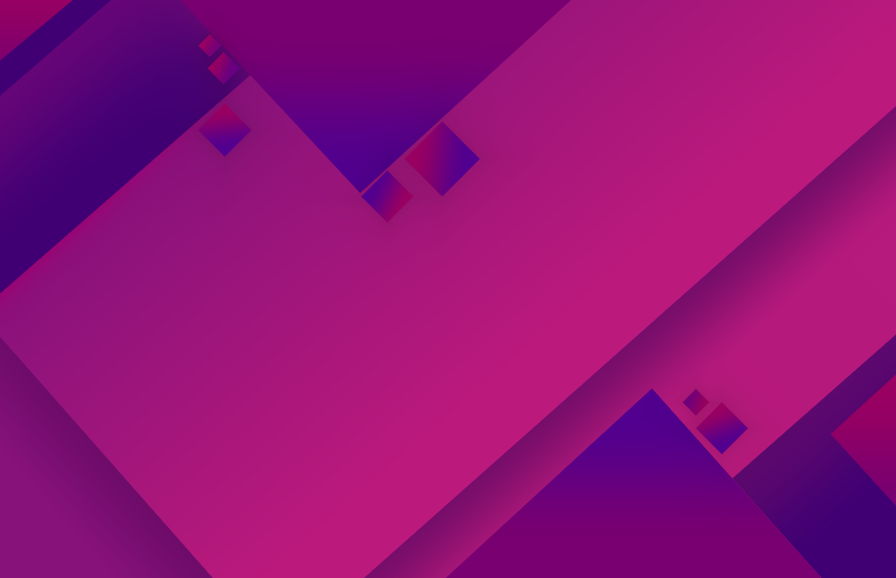
A WebGL 2 fragment shader for this background:

```glsl
#version 300 es
precision highp float;
// Overlapping diagonal paper sheets in magenta and indigo with small diamond tiles.

#define SHADOW_WIDTH 0.15
#define SHADOW_DEPTH 0.85
#define GLOW_WIDTH 0.022
#define TILE_SHADE 0.07
#define TILE_COUNT 7

uniform vec2 u_resolution;
out vec4 fragColor;

const vec3 PINK = vec3(0.735, 0.10, 0.485);
const vec3 PLUM = vec3(0.53, 0.07, 0.48);
const vec3 SHADE = vec3(0.41, 0.04, 0.40);
const vec3 PURPLE = vec3(0.47, 0.0, 0.44);
const vec3 VIOLET = vec3(0.32, 0.0, 0.56);
const vec3 INDIGO = vec3(0.25, 0.0, 0.45);
const vec3 DUSK = vec3(0.36, 0.03, 0.43);
const vec3 CRIMSON = vec3(0.60, 0.0, 0.38);

// Tiles: centre, half diagonal, direction from crimson to violet.
const vec4 TILES[TILE_COUNT] = vec4[](
    vec4(0.389, 0.775, 0.046, -1.45), vec4(0.387, 0.882, 0.028, -0.4),
    vec4(0.363, 0.921, 0.020, -0.5), vec4(0.765, 0.725, 0.065, -0.1),
    vec4(0.670, 0.660, 0.045, 2.70), vec4(1.204, 0.304, 0.023, 2.80),
    vec4(1.249, 0.259, 0.045, -1.2));

// Signed distance to the line a-b, positive on its right-hand side.
float side(vec2 p, vec2 a, vec2 b) {
    vec2 d = normalize(b - a);
    return dot(p - a, vec2(d.y, -d.x));
}

// Antialiased coverage, one pixel wide.
float fill(float d) {
    return clamp(0.5 + d * u_resolution.y, 0.0, 1.0);
}

// Sheet colour darkened beside the edge of the sheet lying above it.
vec3 shadowed(vec3 base, float d) {
    float fade = 1.0 - smoothstep(-0.02, SHADOW_WIDTH, d);
    return mix(base, SHADE, SHADOW_DEPTH * fade);
}

// Upper left panel, dark strip, corner and the notch behind the main sheet.
vec3 upperSheets(vec2 p, float notchLeft) {
    float panel = side(p, vec2(0.0, 0.834), vec2(0.192, 1.0));
    float corner = side(p, vec2(0.0, 0.895), vec2(0.126, 1.0));
    vec3 col = mix(vec3(0.40, 0.02, 0.47), INDIGO, smoothstep(-0.02, 0.21, panel));
    col = mix(col, vec3(0.40, 0.03, 0.45), 0.8 * exp(-max(notchLeft, 0.0) / 0.06));
    col = mix(col, INDIGO, fill(-panel));
    col = mix(col, mix(PURPLE, CRIMSON, smoothstep(0.85, 1.03, p.y)), fill(-corner));
    vec3 notch = mix(VIOLET, PURPLE, smoothstep(0.70, 0.94, p.y));
    return mix(col, notch, fill(-notchLeft));
}

// Right-hand sheet with the lower triangle, corner panel and crimson tile.
vec3 lowerSheets(vec2 p, float bandLow) {
    vec2 peak = vec2(1.128, 0.328), tip = vec2(1.437, 0.249);
    float end = side(p, vec2(1.269, 0.174), vec2(1.552, 0.423));
    float rise = side(p, vec2(0.771, 0.0), peak);
    float fall = side(p, peak, vec2(1.421, 0.0));
    vec3 col = shadowed(PINK - vec3(0.02, 0.0, 0.0), bandLow);
    vec3 panel = mix(DUSK, INDIGO, smoothstep(0.0, 0.19, end));
    col = mix(col, panel, fill(min(end, -fall)));
    vec3 triangle = mix(PURPLE, VIOLET, smoothstep(0.06, 0.28, p.y));
    col = mix(col, triangle, fill(min(rise, fall)));
    float tile = min(side(p, tip, vec2(1.552, 0.354)), -side(p, tip, vec2(1.552, 0.123)));
    return mix(col, mix(PURPLE, CRIMSON, smoothstep(0.12, 0.33, p.y)), fill(tile));
}

void main() {
    vec2 p = gl_FragCoord.xy / u_resolution.y;

    // Edges of the main sheet.
    vec2 crest = vec2(0.433, 0.870), valley = vec2(0.623, 0.666);
    float bandTop = side(p, vec2(0.0, 0.492), crest);
    float notchLeft = side(p, crest, valley);
    float notchRight = side(p, valley, vec2(0.988, 1.0));
    float bandLow = side(p, vec2(0.630, 0.0), vec2(1.552, 0.818));
    float leftCut = side(p, vec2(0.0, 0.417), vec2(0.368, 0.0));

    // Sheets behind.
    vec3 col = upperSheets(p, notchLeft);
    col = mix(col, lowerSheets(p, bandLow), fill(bandLow));
    col = mix(col, shadowed(PLUM, leftCut), fill(leftCut));

    // Main sheet with a warm rim along its upper left edge.
    vec3 band = mix(PLUM, PINK, clamp(bandTop / 0.68, 0.0, 1.0));
    float rim = exp(-max(bandTop, 0.0) / GLOW_WIDTH) * (1.0 - smoothstep(0.1, 0.5, p.x));
    band = mix(band, vec3(0.62, 0.0, 0.45), 0.8 * rim);
    float sheet = min(min(bandTop, max(notchLeft, notchRight)), -max(bandLow, leftCut));
    col = mix(col, band, fill(sheet));

    // Diamond tiles, each with a faint shade around it.
    for (int i = 0; i < TILE_COUNT; i++) {
        vec4 tile = TILES[i];
        vec2 q = p - tile.xy;
        float d = (abs(q.x) + abs(q.y) - tile.z) * 0.7071;
        float t = 0.5 + 0.5 * dot(q, vec2(cos(tile.w), sin(tile.w))) / tile.z;
        t = smoothstep(0.1, 0.85, t) * min(tile.z / 0.04, 1.0);
        col *= 1.0 - TILE_SHADE * exp(-max(d, 0.0) / (0.5 * tile.z));
        col = mix(col, mix(CRIMSON, VIOLET, t), fill(-d));
    }
    fragColor = vec4(col, 1.0);
}
```
